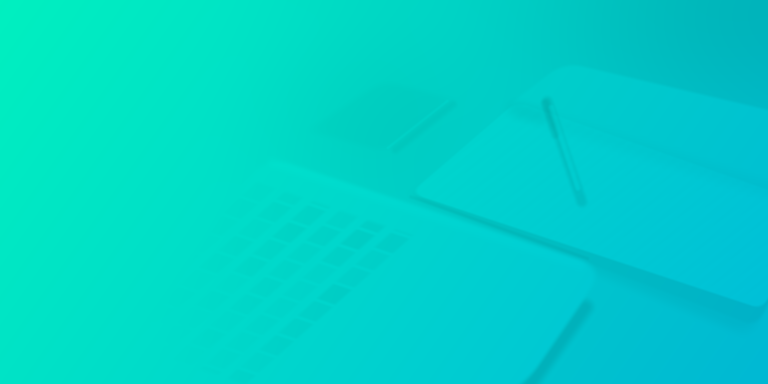
Reproduce this background procedurally as a WebGL 1 fragment shader.

```glsl
precision highp float;
uniform vec2 u_resolution;

float hash(vec2 p) {
  return fract(sin(dot(p, vec2(127.1, 311.7))) * 43758.5453);
}

float smoothMax(float a, float b, float k) {
  float h = max(k - abs(a - b), 0.0) / k;
  return max(a, b) + h * h * k * 0.25;
}

// Signed distance to a line, positive on its left
float side(vec2 p, vec2 a, vec2 b) {
  vec2 d = normalize(b - a);
  return dot(p - a, vec2(-d.y, d.x));
}

// Coverage of a rounded quad with clockwise corners
float quad(vec2 p, vec2 a, vec2 b, vec2 c, vec2 d, float rounding, float blur) {
  float ab = smoothMax(side(p, a, b), side(p, b, c), rounding);
  float cd = smoothMax(side(p, c, d), side(p, d, a), rounding);
  return 1.0 - smoothstep(-blur, blur, smoothMax(ab, cd, rounding));
}

// Soft stroke between two points
float stroke(vec2 p, vec2 a, vec2 b, float width, float blur) {
  vec2 d = b - a;
  float h = clamp(dot(p - a, d) / dot(d, d), 0.0, 1.0);
  return 1.0 - smoothstep(width - blur, width + blur, length(p - a - d * h));
}

// Slanted grid of keys, fading towards the left
float keyboard(vec2 p) {
  vec2 across = vec2(0.43, -0.148);
  vec2 down = vec2(-0.45, -0.40);
  vec2 q = p - vec2(0.664, 0.536);
  float area = across.x * down.y - across.y * down.x;
  vec2 uv = vec2(q.x * down.y - q.y * down.x, across.x * q.y - across.y * q.x) / area;
  vec2 grid = uv * vec2(6.0, 9.0);
  grid.y += 0.35 * floor(grid.x);
  vec2 edge = abs(fract(grid) - 0.5);
  float key = (1.0 - smoothstep(0.24, 0.42, edge.x)) * (1.0 - smoothstep(0.36, 0.5, edge.y));
  vec2 inside = smoothstep(0.0, 0.03, uv) * (1.0 - smoothstep(0.97, 1.0, uv));
  float tone = 0.45 + 0.55 * hash(floor(grid));
  return key * tone * inside.x * inside.y * smoothstep(0.35, 0.95, p.x);
}

void main() {
  vec2 p = gl_FragCoord.xy / u_resolution * vec2(2.0, 1.0);
  float t = (p.x + 0.7 * (1.0 - p.y)) / 2.7;
  vec3 color = mix(vec3(0.0, 0.94, 0.75), vec3(0.0, 0.74, 0.85), t);

  // Desk, darkest in the far corner
  float shade = 0.025 * smoothstep(0.5, 1.1, p.x);
  shade += 0.085 * (1.0 - smoothstep(0.0, 0.75, length((p - vec2(2.0, 1.0)) * vec2(0.8, 1.3))));
  shade += 0.018 * (1.0 - smoothstep(0.0, 0.4, length((p - vec2(0.98, 0.66)) * vec2(0.8, 1.2))));

  // Phone with a lit rim
  float phone = quad(p, vec2(0.80, 0.66), vec2(1.00, 0.79), vec2(1.185, 0.74), vec2(1.00, 0.605), 0.03, 0.012);
  shade += 0.014 * phone;
  shade += 0.03 * stroke(p, vec2(1.03, 0.61), vec2(1.18, 0.728), 0.009, 0.008);
  shade -= 0.022 * stroke(p, vec2(1.01, 0.615), vec2(1.165, 0.737), 0.003, 0.003);

  // Notebook thickness and its shadow
  float shadow = quad(p, vec2(1.06, 0.49), vec2(1.30, 0.62), vec2(2.12, 0.42), vec2(1.95, 0.125), 0.05, 0.02);
  shade = mix(shade, 0.06, shadow);
  float cover = quad(p, vec2(1.06, 0.492), vec2(1.30, 0.62), vec2(2.12, 0.44), vec2(1.97, 0.15), 0.04, 0.006);
  shade = mix(shade, 0.075, cover);

  // Notebook pages and the fold between them
  float farPage = quad(p, vec2(1.31, 0.715), vec2(1.47, 0.838), vec2(2.08, 0.695), vec2(2.12, 0.45), 0.04, 0.006);
  shade = mix(shade, 0.018, farPage);
  float nearPage = quad(p, vec2(1.068, 0.497), vec2(1.345, 0.735), vec2(2.13, 0.46), vec2(1.985, 0.195), 0.03, 0.004);
  float ruling = 0.002 * sin(dot(p, vec2(0.62, -0.78)) * 260.0);
  shade = mix(shade, ruling, nearPage);
  shade += 0.018 * stroke(p, vec2(1.36, 0.71), vec2(2.05, 0.49), 0.02, 0.02);
  shade += 0.025 * stroke(p, vec2(1.34, 0.715), vec2(1.40, 0.70), 0.02, 0.018);
  shade += 0.03 * stroke(p, vec2(1.07, 0.487), vec2(1.53, 0.327), 0.004, 0.004);

  // Pen
  shade += 0.07 * stroke(p, vec2(1.425, 0.735), vec2(1.515, 0.475), 0.013, 0.008);
  shade += 0.04 * stroke(p, vec2(1.42, 0.73), vec2(1.445, 0.65), 0.011, 0.006);
  shade -= 0.06 * stroke(p, vec2(1.435, 0.72), vec2(1.505, 0.51), 0.006, 0.005);

  // Laptop, its side shadow and keys
  shade += 0.09 * stroke(p, vec2(1.525, 0.20), vec2(1.36, -0.03), 0.018, 0.014);
  float laptop = quad(p, vec2(0.69, 0.595), vec2(1.575, 0.302), vec2(1.355, -0.02), vec2(0.22, -0.06), 0.07, 0.008);
  shade = mix(shade, 0.0, laptop);
  shade += 0.04 * keyboard(p) * laptop;
  shade -= 0.012 * stroke(p, vec2(0.71, 0.578), vec2(1.51, 0.31), 0.012, 0.012);

  gl_FragColor = vec4(color * (1.0 - shade), 1.0);
}
```
